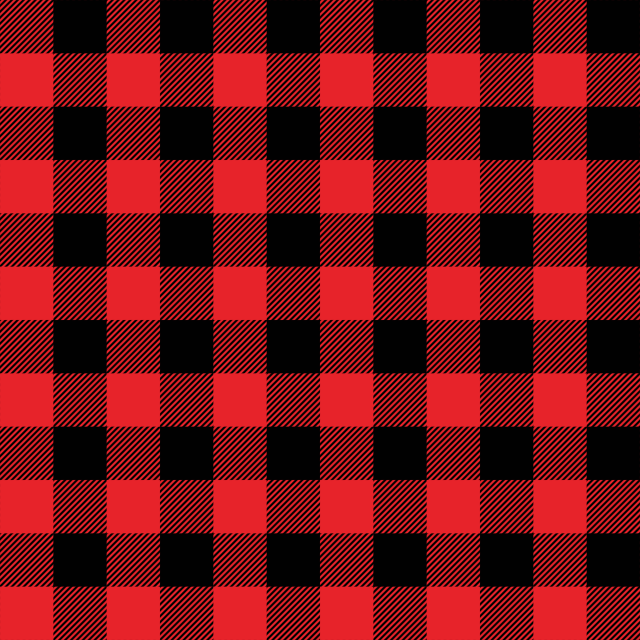
Give the GLSL for this pattern, as a Shadertoy shader.

```glsl
// Red and black buffalo check with diagonal twill hatching where the bands cross.

const float REPEATS = 6.0;        // red + black band pairs across the canvas
const float TWILL_LINES = 9.0;    // diagonal lines per check
const float TWILL_PHASE = 0.0;    // shift of the lines, in line periods
const float TWILL_BLACK = 0.5;    // black share of each line period
const float EDGE_PIXELS = 1.1;    // width of the smoothed edges
const vec3 RED = vec3(0.906, 0.137, 0.165);
const vec3 BLACK = vec3(0.004, 0.002, 0.004);

// Smoothed coverage of a stripe centred on whole numbers, with period 1.
float stripe(float x, float width, float blur) {
    float distToCentre = abs(fract(x + 0.5) - 0.5);
    return clamp(0.5 + (0.5 * width - distToCentre) / blur, 0.0, 1.0);
}

void mainImage(out vec4 fragColor, in vec2 fragCoord) {
    float size = min(iResolution.x, iResolution.y);
    vec2 p = fragCoord / size * REPEATS;
    float blur = EDGE_PIXELS * REPEATS / size;

    // Black bands fill the second half of each repeat
    float warp = stripe(p.x - 0.75, 0.5, blur);
    float weft = stripe(p.y - 0.75, 0.5, blur);

    // Rising diagonal lines, two checks per repeat
    float frequency = 2.0 * TWILL_LINES;
    float diagonal = (p.x - p.y) * frequency + TWILL_PHASE;
    float twill = stripe(diagonal, TWILL_BLACK, blur * frequency * sqrt(2.0));

    // Solid black where both bands meet, hatched where only one runs
    float both = warp * weft;
    float either = warp + weft - both;
    float ink = mix(both, either, twill);

    fragColor = vec4(mix(RED, BLACK, ink), 1.0);
}
```
